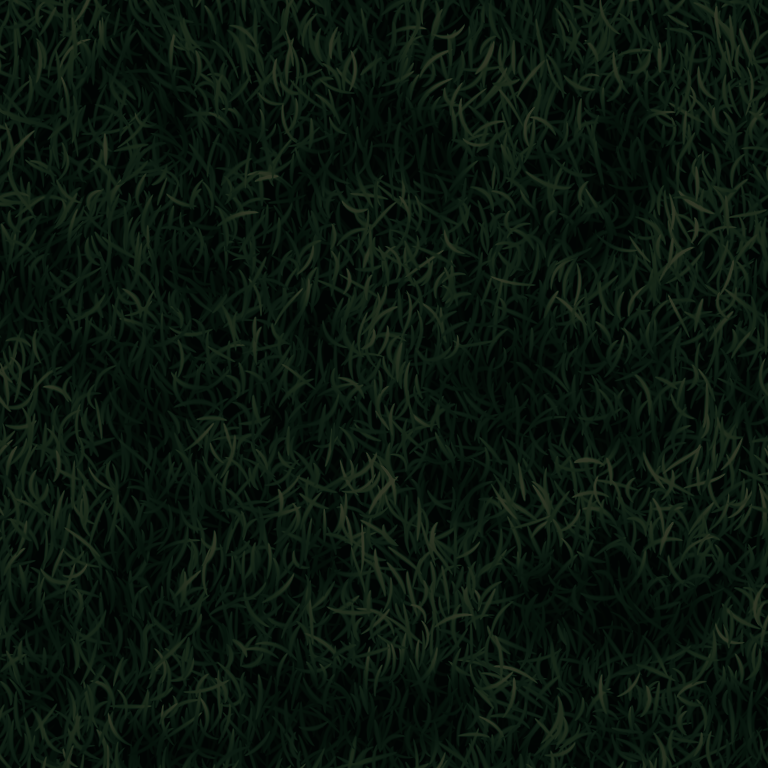
This texture is drawn by a WebGL 1 fragment shader. Its source:

```glsl
precision highp float;
// Dark night-time grass: many layers of thin, curved, tapering blades over
// near-black ground. Each layer scatters one blade per grid cell; deeper layers
// are dimmer, and gradient noise leans the tufts and shades the patches.

uniform vec2 u_resolution;

const int LAYERS = 14;
const float CELLS = 25.0;

const vec3 GROUND = vec3(0.004, 0.016, 0.010);
const vec3 SHADOW = vec3(0.020, 0.070, 0.040);
const vec3 DEEP_GREEN = vec3(0.050, 0.110, 0.070);
const vec3 MOSS = vec3(0.090, 0.150, 0.090);
const vec3 OLIVE = vec3(0.145, 0.185, 0.120);

vec3 hash3(vec3 p) {
  p = fract(p * vec3(0.1031, 0.1030, 0.0973));
  p += dot(p, p.yxz + 33.33);
  return fract((p.xxy + p.yxx) * p.zyx);
}

float gradientDot(vec2 corner, vec2 offset, float seed) {
  float angle = 6.2832 * hash3(vec3(corner, seed)).x;
  return dot(vec2(cos(angle), sin(angle)), offset);
}

// Gradient noise, roughly -0.7 to 0.7
float gradientNoise(vec2 p, float seed) {
  vec2 i = floor(p);
  vec2 f = p - i;
  vec2 u = f * f * f * (f * (f * 6.0 - 15.0) + 10.0);
  vec2 e = vec2(0.0, 1.0);
  float low = mix(gradientDot(i, f, seed),
                  gradientDot(i + e.yx, f - e.yx, seed), u.x);
  float high = mix(gradientDot(i + e, f - e, seed),
                   gradientDot(i + e.yy, f - e.yy, seed), u.x);
  return mix(low, high, u.y);
}

// Coverage (x) and position from root -1 to tip 1 (y) of a bent blade
vec2 blade(vec2 p, float lean, float halfLength, float bend, float width, float blur) {
  vec2 along = vec2(sin(lean), cos(lean));
  float t = dot(p, along) / halfLength;
  float side = dot(p, vec2(along.y, -along.x)) - bend * t * t;
  float slope = 2.0 * bend * t / halfLength;
  float dist = abs(side) * inversesqrt(1.0 + slope * slope);
  float taper = max(1.0 - t * t, 0.0);
  float halfWidth = width * taper;
  float cover = 1.0 - smoothstep(0.25 * halfWidth, halfWidth + blur, dist);
  return vec2(cover * smoothstep(0.0, 0.25, taper), t);
}

// Paints one layer of scattered blades over the shade beneath it
float bladeLayer(float shade, vec2 p, float layer, float depth,
                 float tuftLean, float patchLight, float blur) {
  vec2 cell = floor(p);
  float layerLight = pow(depth, 1.65) * patchLight;
  for (int y = -1; y <= 1; y++) {
    for (int x = -1; x <= 1; x++) {
      vec2 home = cell + vec2(float(x), float(y));
      vec3 place = hash3(vec3(home, layer + 3.0));
      vec3 form = hash3(vec3(home, layer + 51.0));
      float spread = 2.0 * place.z - 1.0;
      float lean = tuftLean + 0.5 * spread + 0.9 * spread * spread * spread;
      float halfLength = mix(0.4, 0.85, form.x);
      float bend = 0.5 * (form.y - 0.5);
      float width = mix(0.045, 0.085, form.z) * mix(0.85, 1.2, depth);
      vec2 hit = blade(p - home - place.xy, lean, halfLength, bend, width, blur);
      float light = layerLight * mix(0.65, 1.25, fract(7.0 * form.x + 5.0 * form.z));
      light *= 0.9 + 0.15 * hit.y;
      shade = mix(shade, light, hit.x);
    }
  }
  return shade;
}

vec3 grassColor(float shade) {
  float s = 4.0 * clamp(shade, 0.0, 1.2);
  vec3 color = mix(GROUND, SHADOW, min(s, 1.0));
  color = mix(color, DEEP_GREEN, clamp(s - 1.0, 0.0, 1.0));
  color = mix(color, MOSS, clamp(s - 2.0, 0.0, 1.0));
  return mix(color, OLIVE, max(s - 3.0, 0.0));
}

void main() {
  vec2 uv = gl_FragCoord.xy / u_resolution.y;
  float blur = CELLS / u_resolution.y;

  // Tufts share a lean; clumps and hollows share a brightness
  float tuftLean = 0.8 * gradientNoise(uv * 6.0, 11.0);
  float clumps = gradientNoise(uv * 7.0, 23.0) + 0.6 * gradientNoise(uv * 15.0, 37.0);
  float patchLight = mix(0.4, 1.12, smoothstep(-0.55, 0.3, clumps));

  float shade = 0.0;
  for (int i = 0; i < LAYERS; i++) {
    float layer = float(i);
    float depth = (layer + 1.0) / float(LAYERS);
    vec2 shift = 40.0 * hash3(vec3(layer, 5.0, 9.0)).xy;
    shade = bladeLayer(shade, uv * CELLS + shift, layer, depth,
                       tuftLean, patchLight, blur);
  }
  gl_FragColor = vec4(grassColor(shade), 1.0);
}
```
